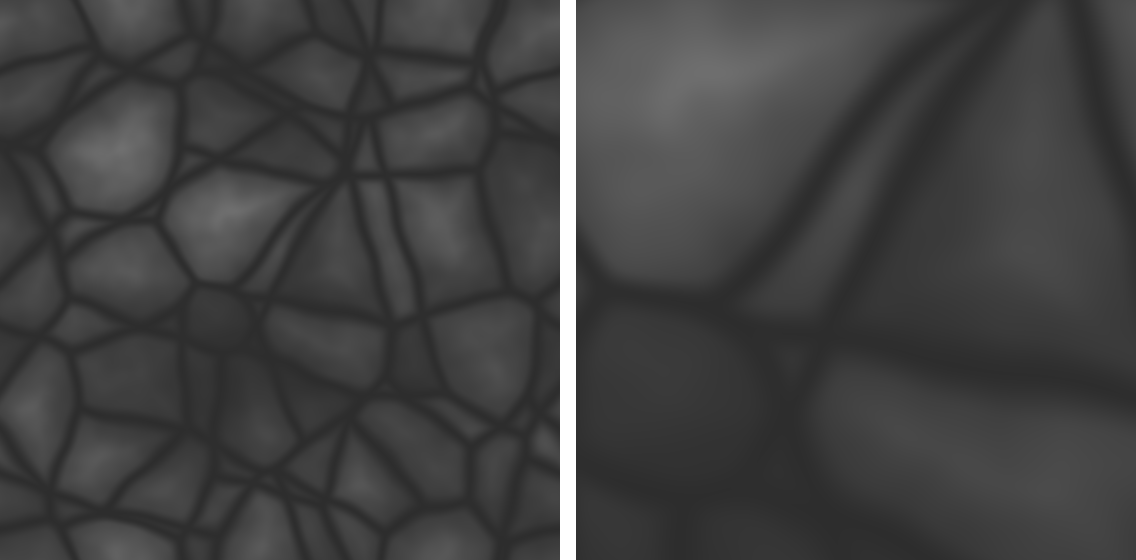
Left, the full canvas; right, a detail of the centre.
A three.js fragment shader for this texture:

```glsl
// Dark cracked stone: a fine and a coarse Voronoi net cross, cutting blocks and slivers.
// Blocks rise from soft joints to faint ridges, and broad gradient noise sinks some in shade.
// Every lattice wraps at a whole number of cells, so the square tiles.
varying vec2 vUv;

const float SOFTNESS = 230.0; // sharpness of the ridges, per canvas width

vec2 hash2(vec2 p) {
  vec3 q = fract(p.xyx * vec3(0.1031, 0.1030, 0.0973));
  q += dot(q, q.yzx + 33.33);
  return fract((q.xx + q.yz) * q.zy);
}

// The half step keeps the wrap exact where mod is rounded
vec2 wrapCell(vec2 cell, float period) {
  return floor(mod(cell + 0.5, period));
}

vec2 gradientAt(vec2 cell, float period, float seed) {
  float angle = 6.28318 * hash2(wrapCell(cell, period) + seed).x;
  return vec2(cos(angle), sin(angle));
}

// Gradient noise over the unit square, wrapping after "period" cells
float wrapNoise(vec2 uv, float period, float seed) {
  vec2 p = uv * period;
  vec2 i = floor(p);
  vec2 f = p - i;
  vec2 u = f * f * f * (f * (f * 6.0 - 15.0) + 10.0);
  vec2 e = vec2(1.0, 0.0);
  float a = dot(gradientAt(i, period, seed), f);
  float b = dot(gradientAt(i + e.xy, period, seed), f - e.xy);
  float c = dot(gradientAt(i + e.yx, period, seed), f - e.yx);
  float d = dot(gradientAt(i + e.xx, period, seed), f - e.xx);
  return mix(mix(a, b, u.x), mix(c, d, u.x), u.y);
}

vec2 blockCentre(vec2 cell, float period, float seed) {
  return cell + hash2(wrapCell(cell, period) + seed);
}

// x: sum of exponentials of the joint distances, y: random value of the block
vec2 stoneNet(vec2 uv, float period, float seed) {
  vec2 p = uv * period;
  vec2 home = floor(p);
  vec2 nearestCell = home;
  vec2 nearest = vec2(0.0);
  float best = 100.0;
  for (int y = -2; y <= 2; y++) {
    for (int x = -2; x <= 2; x++) {
      vec2 cell = home + vec2(float(x), float(y));
      vec2 toCentre = blockCentre(cell, period, seed) - p;
      float d = dot(toCentre, toCentre);
      if (d < best) {
        best = d;
        nearest = toCentre;
        nearestCell = cell;
      }
    }
  }

  // Distances to the bisectors with all neighbouring blocks
  float sum = 0.0;
  for (int y = -2; y <= 2; y++) {
    for (int x = -2; x <= 2; x++) {
      if (x == 0 && y == 0) continue;
      vec2 cell = nearestCell + vec2(float(x), float(y));
      vec2 other = blockCentre(cell, period, seed) - p;
      vec2 across = other - nearest;
      float d = dot(0.5 * (nearest + other), across) / max(length(across), 0.001);
      sum += exp(-SOFTNESS * d / period);
    }
  }
  return vec2(sum, hash2(wrapCell(nearestCell, period) + seed + 54.0).y);
}

void main() {
  // Shift the canvas borders into the middle of blocks
  vec2 uv = vUv + vec2(0.705, 0.536);

  // Slight bend of the joints
  vec2 bend = vec2(wrapNoise(uv, 11.0, 5.0), wrapNoise(uv, 11.0, 43.0));
  vec2 bent = uv + 0.013 * bend;

  // Smooth minimum over the joints of both nets
  vec2 fine = stoneNet(bent, 5.0, 17.0);
  vec2 coarse = stoneNet(bent, 3.0, 37.0);
  float joint = max(-log(fine.x + coarse.x) / SOFTNESS, 0.0);
  float blockShade = fract(fine.y + coarse.y) - 0.5;

  // Steep shoulder of varying width, then an even slope up to the ridge
  float shoulder = 0.021 + 0.012 * wrapNoise(uv, 5.0, 97.0);
  float height = 0.065 * smoothstep(0.001, shoulder, joint) + 1.9 * joint;

  // Broad shade, block shade and fine mottling
  float relief = 0.67 + 1.1 * wrapNoise(uv, 3.0, 29.0) + 0.5 * blockShade;
  relief = clamp(relief, 0.17, 1.08);
  float mottle = 0.3 * wrapNoise(uv, 13.0, 61.0) + 0.15 * wrapNoise(uv, 29.0, 83.0);

  float grey = 0.178 + height * relief * (1.0 + mottle) + 0.012 * mottle;
  gl_FragColor = vec4(vec3(grey), 1.0);
}
```
